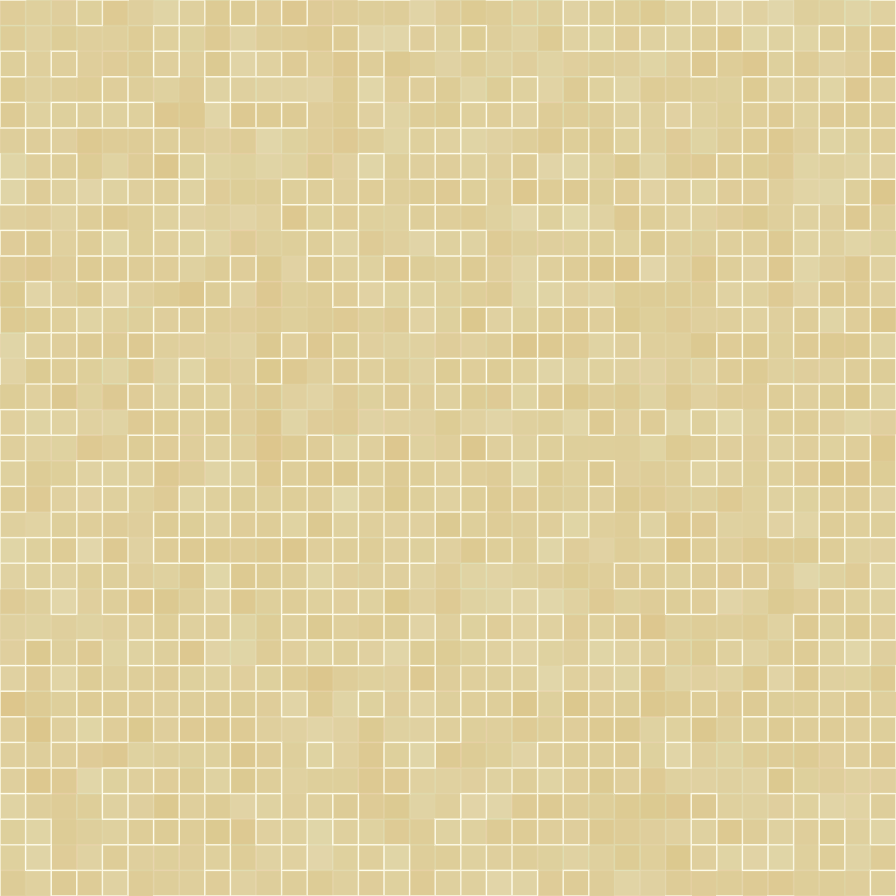
Write a WebGL 1 fragment shader that draws this pattern.

```glsl
#ifdef GL_FRAGMENT_PRECISION_HIGH
precision highp float;
#else
precision mediump float;
#endif

// Sand-coloured mosaic: a square grid of flat tiles, each with a random tone.
// Every tile also owns an outline, either bright or faint and tinted; where
// two outlines share an edge the stronger one shows, so some tiles merge.

#define TILES 35.0                          // tiles across and down
#define LINE_WIDTH 0.056                    // in tile units
#define BRIGHT_SHARE 0.40                   // share of tiles with a bright outline
#define FAINT_MAX 0.30                      // strongest faint outline
#define DRIFT 0.16                          // slow change of tone over the field
#define HUE_SHIFT 0.006                     // pink to green variation of tiles
#define SAND_DARK vec3(0.862, 0.778, 0.550)
#define SAND_LIGHT vec3(0.884, 0.842, 0.668)
#define LINE_COLOR vec3(1.0, 0.995, 0.93)

uniform vec2 u_resolution;

float hash(vec2 p, float seed) {
    vec3 q = fract(vec3(p.xyx + seed * 7.13) * vec3(0.1031, 0.1030, 0.0973));
    q += dot(q, q.yzx + 33.33);
    return fract((q.x + q.y) * q.z);
}

vec2 gradientAt(vec2 lattice) {
    float angle = 6.2832 * hash(lattice, 9.0);
    return vec2(cos(angle), sin(angle));
}

float gradientNoise(vec2 p) {
    vec2 i = floor(p);
    vec2 f = p - i;
    vec2 s = f * f * f * (f * (f * 6.0 - 15.0) + 10.0);
    vec2 e = vec2(1.0, 0.0);
    float low = mix(dot(gradientAt(i), f),
                    dot(gradientAt(i + e.xy), f - e.xy), s.x);
    float high = mix(dot(gradientAt(i + e.yx), f - e.yx),
                     dot(gradientAt(i + e.xx), f - e.xx), s.x);
    return mix(low, high, s.y);
}

// Tone from two averaged hashes, so mid tones are the most common
vec3 tileColor(vec2 tile) {
    float tone = 0.5 * (hash(tile, 1.0) + hash(tile, 2.0));
    tone += DRIFT * gradientNoise(tile * 0.17 + 0.37);
    float hue = hash(tile, 3.0) - 0.5;
    return mix(SAND_DARK, SAND_LIGHT, tone) + HUE_SHIFT * hue * vec3(1.0, -1.0, 0.0);
}

// Outline colour in rgb, opacity in a
vec4 tileOutline(vec2 tile) {
    float bright = step(hash(tile, 4.0), BRIGHT_SHARE);
    float level = hash(tile, 5.0);
    float tint = hash(tile, 6.0) - 0.5;
    vec3 faintColor = LINE_COLOR + tint * vec3(0.16, -0.16, -0.1) - 0.05;
    float opacity = mix(FAINT_MAX * level, 0.8 + 0.2 * level, bright);
    return vec4(mix(faintColor, LINE_COLOR, bright), opacity);
}

// Part of a pixel covered by a line whose centre lies at signed distance d
float lineCoverage(float d, float pixel) {
    float halfLine = 0.5 * LINE_WIDTH;
    float halfPixel = 0.5 * pixel;
    float overlap = min(d + halfPixel, halfLine) - max(d - halfPixel, -halfLine);
    return clamp(overlap / pixel, 0.0, 1.0);
}

void main() {
    float pixel = TILES / u_resolution.y;
    vec2 p = gl_FragCoord.xy * pixel;
    vec2 tile = floor(p);
    vec3 color = tileColor(tile);

    // Strongest outline among this tile and its neighbours
    vec4 stroke = vec4(0.0);
    for (int y = -1; y <= 1; y++) {
        for (int x = -1; x <= 1; x++) {
            vec2 owner = tile + vec2(float(x), float(y));
            vec2 q = abs(p - owner - 0.5);
            vec4 outline = tileOutline(owner);
            outline.a *= lineCoverage(max(q.x, q.y) - 0.5, pixel);
            if (outline.a > stroke.a) stroke = outline;
        }
    }

    gl_FragColor = vec4(mix(color, stroke.rgb, stroke.a), 1.0);
}
```
